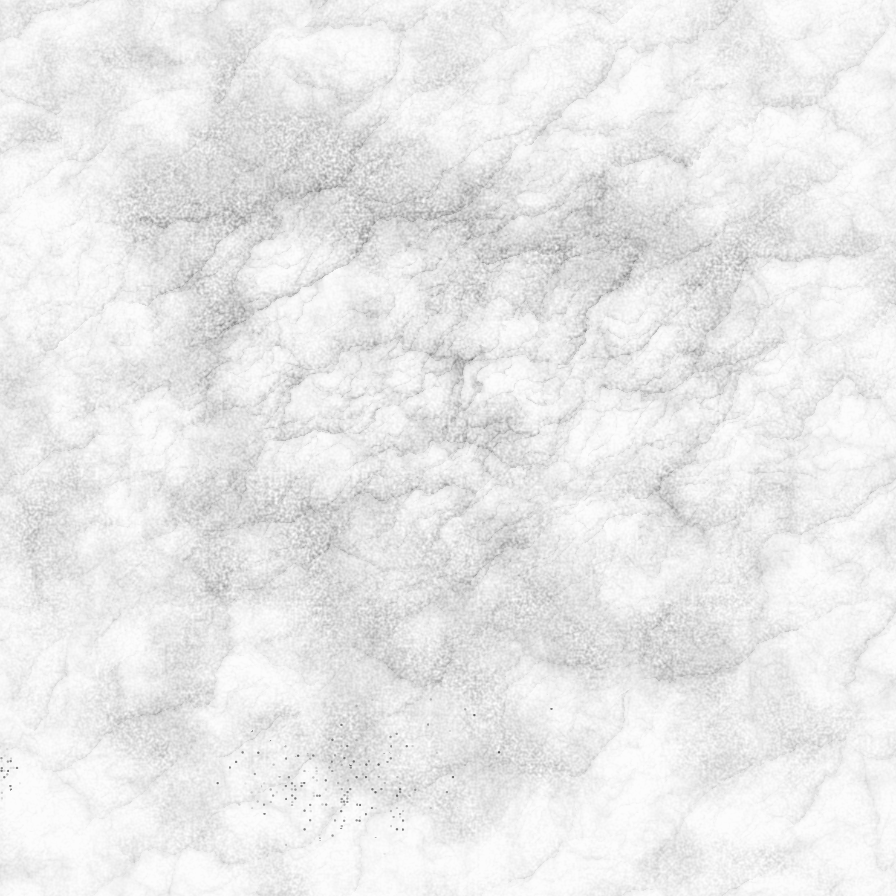
Reproduce this texture map procedurally as a Shadertoy shader.

```glsl
// Pale, creased stone relief with branching veins, grey clouds and fine grain.

const float PAPER = 0.993;
const vec2 SHADE_DIR = vec2(0.4, -0.92); // lobes darken towards this side

vec2 hash22(vec2 p) {
    vec3 q = fract(vec3(p.xyx) * vec3(0.1031, 0.1030, 0.0973));
    q += dot(q, q.yzx + 33.33);
    return fract((q.xx + q.yz) * q.zy);
}

float gradDot(vec2 cell, vec2 offset) {
    float a = 6.2832 * hash22(cell).x;
    return dot(vec2(cos(a), sin(a)), offset);
}

float gradientNoise(vec2 p) {
    vec2 i = floor(p), f = fract(p);
    vec2 u = f * f * f * (f * (f * 6.0 - 15.0) + 10.0);
    vec2 e = vec2(1.0, 0.0);
    return mix(mix(gradDot(i, f), gradDot(i + e, f - e), u.x),
               mix(gradDot(i + e.yx, f - e.yx), gradDot(i + 1.0, f - 1.0), u.x), u.y);
}

float fbm(vec2 p, int octaves) {
    float sum = 0.0, amp = 0.6;
    for (int i = 0; i < octaves; i++) {
        sum += amp * gradientNoise(p);
        p = mat2(1.6, 1.2, -1.2, 1.6) * p + 17.3;
        amp *= 0.55;
    }
    return sum;
}

float blob(vec2 p, vec2 center, vec2 radius) {
    vec2 d = (p - center) / radius;
    return exp(-dot(d, d));
}

// Cell borders of varied strength: x = one-sided soft shade, y = thin line.
vec2 creases(vec2 p, vec2 shadeDir, float softWidth, float lineWidth) {
    vec2 cell = floor(p), f = fract(p), nearId = vec2(0.0), nearPos = vec2(0.0);
    float best = 8.0;
    for (int k = 0; k < 9; k++) {
        vec2 g = vec2(k % 3, k / 3) - 1.0;
        vec2 r = g + hash22(cell + g) - f;
        float d = dot(r, r);
        if (d < best) { best = d; nearPos = r; nearId = g; }
    }
    vec2 result = vec2(0.0);
    for (int k = 0; k < 25; k++) {
        vec2 g = nearId + vec2(k % 5, k / 5) - 2.0;
        vec2 r = g + hash22(cell + g) - f;
        vec2 delta = r - nearPos;
        if (dot(delta, delta) < 1e-5) continue;
        vec2 n = normalize(delta);
        float d = max(dot(0.5 * (nearPos + r), n), 0.0);
        float strength = smoothstep(0.1, 0.95, hash22(2.0 * cell + g + nearId + 71.0).x);
        float side = smoothstep(-0.4, 1.0, dot(n, shadeDir));
        result = max(result, strength * vec2(side * exp(-d / softWidth), exp(-d / lineWidth)));
    }
    return result;
}

// Thin wandering lines along the zero level of noise, broken up by a mask.
float veins(vec2 p, float sharpness) {
    float mask = smoothstep(-0.1, 0.4, gradientNoise(p * 0.7 + 41.0));
    return mask * exp(-abs(gradientNoise(p)) * sharpness);
}

// Broad grey patches with ragged edges: xy = center, zw = radius.
float clouds(vec2 uv) {
    const vec4 patches[8] = vec4[8](
        vec4(0.25, 0.82, 0.16, 0.10), vec4(0.44, 0.77, 0.14, 0.08),
        vec4(0.74, 0.73, 0.18, 0.06), vec4(0.38, 0.35, 0.26, 0.08),
        vec4(0.22, 0.56, 0.06, 0.12), vec4(0.78, 0.28, 0.12, 0.07),
        vec4(0.45, 0.18, 0.18, 0.09), vec4(0.03, 0.43, 0.06, 0.07));
    float sum = 0.0;
    for (int i = 0; i < 8; i++) sum += blob(uv, patches[i].xy, patches[i].zw);
    return smoothstep(0.15, 0.95, 0.22 + 0.62 * sum + 1.3 * fbm(uv * 8.0 + 3.0, 6));
}

// Tiny dark dots, shifted within their cells; density is their chance to appear.
float specks(vec2 uv, float scale, float density) {
    vec2 p = uv * scale, id = floor(p), h = hash22(id);
    vec2 center = 0.35 + 0.3 * hash22(id + 19.0);
    float dotShape = 1.0 - smoothstep(0.15, 0.6, length(fract(p) - center));
    return dotShape * step(h.x + 0.003, density) * h.y;
}

void mainImage(out vec4 fragColor, in vec2 fragCoord) {
    vec2 uv = fragCoord / iResolution.y;

    // Warped space, stretched along the rising diagonal
    vec2 warped = uv + 0.04 * vec2(fbm(uv * 11.0, 5), fbm(uv * 11.0 + 53.0, 5));
    mat2 turn = mat2(0.83, -0.56, 0.56, 0.83);
    vec2 slanted = (turn * warped + 5.0) * vec2(1.0, 1.65);
    vec2 shadeDir = turn * SHADE_DIR;

    // Creases and veins, densest around the middle
    float detail = 0.35 + 0.65 * blob(uv, vec2(0.52, 0.6), vec2(0.5, 0.33));
    vec2 relief = vec2(0.0);
    float fineVeins = 0.0;
    for (int i = 0; i < 3; i++) {
        float level = float(i), scale = 8.0 * pow(2.2, level);
        float weight = (1.0 - 0.18 * level) * (i == 0 ? 1.0 : detail);
        relief += weight * creases(slanted * scale + 30.0 * level, shadeDir, 0.2, 0.04 + 0.02 * level);
        fineVeins += veins(warped * scale + 9.0 * level, 15.0 - 3.0 * level);
    }

    // Tones add up as darkening of the paper
    float cloud = clouds(uv);
    float tone = 0.11 * cloud + 0.125 * detail * relief.x
               + 0.075 * (0.4 + 0.6 * detail) * relief.y + 0.04 * fineVeins;
    float grain = gradientNoise(uv * 310.0) + 0.7 * gradientNoise(uv * 170.0 + 7.0);
    float roughness = smoothstep(-0.2, 0.3, fbm(uv * 14.0 + 80.0, 3));
    tone += grain * (0.02 + (0.06 + 0.08 * roughness) * cloud + 0.14 * detail * relief.x);

    // Speck clusters and stray dots near the lower edge
    float density = 0.2 * blob(uv, vec2(0.38, 0.12), vec2(0.08, 0.045))
                  + 0.5 * blob(uv, vec2(0.0, 0.14), vec2(0.015, 0.02))
                  + 0.012 * blob(uv, vec2(0.5, 0.2), vec2(0.12, 0.05));
    tone += 0.5 * specks(uv, 290.0, density);

    fragColor = vec4(vec3(clamp(PAPER - tone, 0.0, 0.99)), 1.0);
}
```
